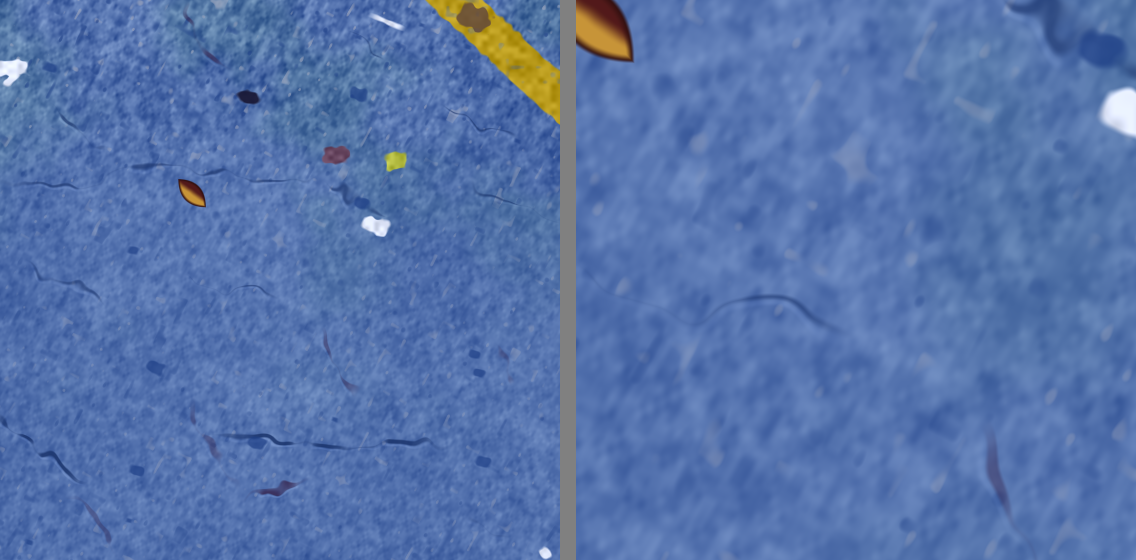
Left, the full canvas; right, a detail of the centre.
This texture is drawn by a Shadertoy shader. Its source:

```glsl
// Worn blue asphalt with cracks, pale grit, scattered litter and a yellow painted stripe.

const vec3 ASPHALT     = vec3(0.325, 0.445, 0.682);
const vec3 TONE_RANGE  = vec3(1.0, 0.95, 0.72);   // channel response to light and dark
const vec3 CRACK_BLUE  = vec3(0.10, 0.20, 0.42);
const vec3 MAROON      = vec3(0.22, 0.17, 0.34);
const vec3 SPOT_BLUE   = vec3(0.12, 0.25, 0.53);
const vec3 GRIT_PALE   = vec3(0.62, 0.65, 0.74);
const vec3 PAINT       = vec3(0.73, 0.61, 0.11);
const vec3 PAPER       = vec3(0.87, 0.90, 0.98);
const vec3 SCRAP_LIME  = vec3(0.70, 0.73, 0.25);
const vec3 CHIP_BROWN  = vec3(0.41, 0.28, 0.38);
const vec3 HOLE        = vec3(0.09, 0.08, 0.19);
const vec3 LEAF_RED    = vec3(0.32, 0.10, 0.10);
const vec3 LEAF_GOLD   = vec3(0.78, 0.58, 0.22);
const float BROAD_AMOUNT = 0.11;
const float MID_AMOUNT   = 0.08;
const float GRAIN_AMOUNT = 0.13;
const float FINE_AMOUNT  = 0.09;
const float SOFT         = 0.0022;                // edge blur
const int CRACK_COUNT = 13;
const int SPOT_COUNT  = 18;

float hash(vec2 p) {
    return fract(sin(dot(p, vec2(127.1, 311.7))) * 43758.55);
}

float noise(vec2 p) {
    vec2 i = floor(p), f = fract(p);
    f = f * f * (3.0 - 2.0 * f);
    return mix(mix(hash(i), hash(i + vec2(1, 0)), f.x),
               mix(hash(i + vec2(0, 1)), hash(i + vec2(1, 1)), f.x), f.y);
}

float fbm(vec2 p) {
    float sum = 0.0, amp = 0.5;
    for (int i = 0; i < 4; i++) {
        sum += amp * noise(p);
        p = p * 2.03 + 17.3;
        amp *= 0.5;
    }
    return sum / 0.9375;
}

vec2 toLocal(vec2 p, vec2 centre, float angle) {
    float c = cos(angle), s = sin(angle);
    p -= centre;
    return vec2(c * p.x + s * p.y, c * p.y - s * p.x);
}

// Ragged, slightly boxy blob
float scrap(vec2 p, vec2 centre, vec2 halfSize, float angle) {
    vec2 q = toLocal(p, centre, angle) / halfSize;
    float r = pow(dot(q * q, q * q), 0.25) + 0.55 * (noise(p * 95.0) - 0.5);
    float soft = SOFT / min(halfSize.x, halfSize.y);
    return 1.0 - smoothstep(1.0 - soft, 1.0 + soft, r);
}

// Wandering broken crack: x is the dark gap, y the pale lip below it
vec2 crack(vec2 p, vec2 centre, float angle, float halfLength, float width) {
    vec2 q = toLocal(p, centre, angle);
    q.y += 0.05 * (noise(p * 13.0 + 4.0) - 0.5) + 0.018 * (noise(p * 42.0) - 0.5);
    float taper = 1.0 - smoothstep(0.55, 1.0, abs(q.x) / halfLength);
    float wear = smoothstep(0.25, 0.65, noise(p * 30.0 + centre * 91.0));
    float w = width * (0.35 + 0.9 * wear);
    float gap = 1.0 - smoothstep(w - SOFT, w + SOFT, abs(q.y));
    float lip = 1.0 - smoothstep(0.0, 0.004, abs(q.y + w + 0.004));
    return vec2(gap, lip) * taper * (0.2 + 0.8 * wear);
}

vec3 ground(vec2 p) {
    float rough = mix(0.85, 1.5, smoothstep(0.55, 0.95, p.y));
    vec2 g = toLocal(p, vec2(0), -0.5) * vec2(1.15, 0.8);
    float tone = BROAD_AMOUNT * (fbm(p * vec2(4.0, 6.0)) - 0.5)
               + rough * (MID_AMOUNT * (noise(g * 42.0) - 0.5)
               + GRAIN_AMOUNT * (noise(g * 98.0 + 7.0) - 0.5)
               + FINE_AMOUNT * (noise(g * 190.0 + 31.0) - 0.5));
    vec3 col = ASPHALT + tone * TONE_RANGE;
    float teal = smoothstep(0.45, 0.7, fbm(p * 5.0 + 23.0)) * smoothstep(0.1, 0.9, p.y);
    col += teal * vec3(0.0, 0.022, -0.035);
    // Pale grit and dark pits
    float grit = smoothstep(0.84, 0.98, noise(g * 78.0 + 53.0));
    float pits = smoothstep(0.83, 0.98, noise(g * 62.0 + 91.0));
    col = mix(col, GRIT_PALE, grit * 0.42 * rough);
    return mix(col, SPOT_BLUE, pits * 0.42 * rough);
}

vec3 addCrack(vec3 col, vec2 c, vec3 tint, float strength) {
    col += 0.07 * strength * c.y;
    return mix(col, tint, strength * c.x);
}

void mainImage(out vec4 fragColor, in vec2 fragCoord) {
    vec2 p = fragCoord / iResolution.y;
    vec3 col = ground(p);

    // Long seams and a deep gouge
    col = addCrack(col, crack(p, vec2(0.29, 0.685), 0.02, 0.32, 0.0022), CRACK_BLUE, 0.65);
    col = addCrack(col, crack(p, vec2(0.58, 0.215), -0.10, 0.24, 0.0035), CRACK_BLUE, 0.85);
    col = addCrack(col, crack(p, vec2(0.07, 0.20), -0.45, 0.11, 0.0032), CRACK_BLUE, 0.85);
    col = addCrack(col, crack(p, vec2(0.49, 0.14), 0.25, 0.07, 0.0075), MAROON, 0.9);

    // Scattered short diagonal cracks, some rusty
    for (int i = 0; i < CRACK_COUNT; i++) {
        float k = float(i);
        vec2 centre = fract(vec2(0.86, 0.79) + k * vec2(0.755, 0.570));
        float r = hash(vec2(k, 3.0));
        vec2 c = crack(p, centre, -0.35 - 0.8 * r, 0.04 + 0.06 * hash(vec2(k, 8.0)), 0.0015 + 0.003 * r);
        col = addCrack(col, c, mix(CRACK_BLUE, MAROON, step(0.6, r)), 0.35 + 0.4 * centre.y);
    }

    // Dark blue spots
    for (int i = 0; i < SPOT_COUNT; i++) {
        float k = float(i);
        vec2 centre = vec2(hash(vec2(k, 1.0)), hash(vec2(k, 2.0)));
        float size = mix(0.004, 0.014, pow(hash(vec2(k, 5.0)), 2.0));
        col = mix(col, SPOT_BLUE, 0.7 * scrap(p, centre, size * vec2(1.2, 0.8), -0.3));
    }

    // Yellow stripe with worn paint and a brown stain
    vec2 s = toLocal(p, vec2(0.905, 0.912), -0.745);
    float edge = abs(s.y) - 0.035 + 0.006 * (noise(p * 70.0) - 0.5);
    float paint = 1.0 - smoothstep(-SOFT, SOFT, edge);
    vec3 paintCol = PAINT + 0.16 * (noise(p * 90.0) - 0.5) + 0.12 * (fbm(p * 25.0) - 0.5);
    col = mix(col, paintCol, paint * (1.0 - 0.35 * smoothstep(0.76, 0.95, noise(p * 75.0 + 9.0))));
    col = mix(col, MAROON + vec3(0.15, 0.1, -0.1), 0.8 * scrap(p, vec2(0.846, 0.967), vec2(0.028, 0.021), -0.3));

    // Litter: paper, scraps, hole
    float paper = scrap(p, vec2(0.669, 0.597), vec2(0.024, 0.014), -0.2);
    paper = max(paper, scrap(p, vec2(0.018, 0.877), vec2(0.034, 0.013), 0.1));
    paper = max(paper, scrap(p, vec2(0.022, 0.860), vec2(0.018, 0.007), 0.8));
    paper = max(paper, scrap(p, vec2(0.691, 0.961), vec2(0.025, 0.004), -0.4));
    paper = max(paper, scrap(p, vec2(0.974, 0.012), vec2(0.012, 0.008), -0.8));
    float shade = 0.2 * (noise(p * 110.0) - 0.5);
    col = mix(col, PAPER + shade, paper);
    col = mix(col, SCRAP_LIME + shade, scrap(p, vec2(0.708, 0.713), vec2(0.017, 0.015), 0.1));
    col = mix(col, CHIP_BROWN + shade, scrap(p, vec2(0.600, 0.724), vec2(0.023, 0.015), 0.15));
    col = mix(col, HOLE, 0.9 * scrap(p, vec2(0.445, 0.827), vec2(0.018, 0.010), -0.1));

    // Fallen leaf, red above and gold below
    vec2 leaf = toLocal(p, vec2(0.343, 0.655), -0.80) / vec2(0.035, 0.017);
    float rim = abs(leaf.y) - (1.0 - leaf.x * leaf.x);
    vec3 leafCol = mix(LEAF_GOLD, LEAF_RED, smoothstep(-0.25, 0.45, leaf.y - 0.4 * leaf.x + 0.5 * shade));
    leafCol = mix(leafCol, LEAF_RED * 0.6, smoothstep(-0.35, 0.0, rim));
    col = mix(col, leafCol, 1.0 - smoothstep(-0.1, 0.1, rim));

    fragColor = vec4(clamp(col, 0.0, 1.0), 1.0);
}
```
